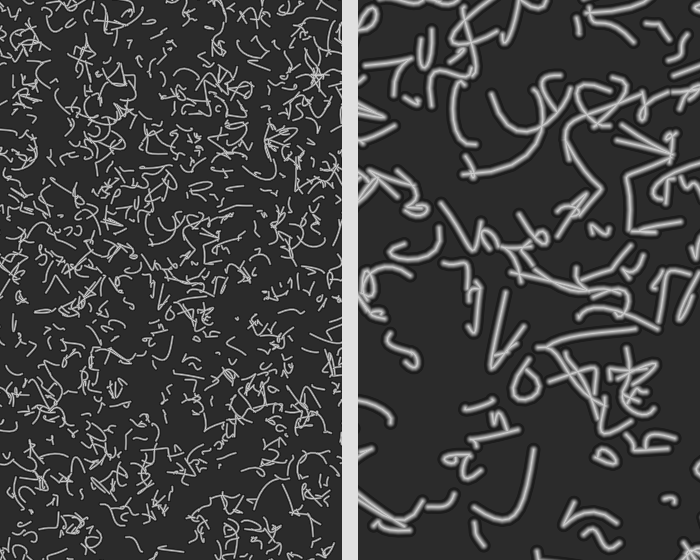
Left, the full canvas; right, a detail of the centre.
Write a Shadertoy shader that draws this pattern.

```glsl
// Thin pale squiggles scattered over a charcoal ground. Each grid cell holds a
// random number of cubic Bezier strokes with random control points; the nearest
// stroke distance gives a soft line with a slightly darker rim beside it.

#define CELL        0.049    // grid pitch, in canvas heights
#define SLOTS       6        // most strokes in one cell
#define SPARSE      0.30     // chance of a filled slot in the emptiest cells
#define DENSE       0.80     // the same in the fullest cells
#define SIZE_MIN    0.0115   // radius of the smallest stroke
#define SIZE_MAX    0.0440   // radius of the largest stroke
#define HALF_WIDTH  0.00254  // half width of a line with its soft edge
#define SEGMENTS    10       // straight pieces per curve
#define GROUND      0.168
#define INK         0.81
#define RIM_DEPTH   0.06

// Integer hash: three random values in 0..1
vec3 hash3(ivec2 cell, int id) {
    uvec3 v = uvec3(ivec3(cell + 512, id));
    v = v * 1664525u + 1013904223u;
    v.x += v.y * v.z; v.y += v.z * v.x; v.z += v.x * v.y;
    v ^= v >> 16u;
    v.x += v.y * v.z; v.y += v.z * v.x; v.z += v.x * v.y;
    return vec3(v >> 8u) / 16777216.0;
}

// Random point, evenly spread in the unit disc
vec2 discPoint(ivec2 cell, int id) {
    vec3 h = hash3(cell, id);
    float angle = 6.28319 * h.x;
    return sqrt(h.y) * vec2(cos(angle), sin(angle));
}

float segmentDistance(vec2 p, vec2 a, vec2 b) {
    vec2 ab = b - a;
    float t = clamp(dot(p - a, ab) / max(dot(ab, ab), 1e-9), 0.0, 1.0);
    return length(p - a - ab * t);
}

vec2 bezier(vec2 a, vec2 b, vec2 c, vec2 d, float t) {
    float s = 1.0 - t;
    return s * s * s * a + 3.0 * s * t * (s * b + t * c) + t * t * t * d;
}

float curveDistance(vec2 p, vec2 a, vec2 b, vec2 c, vec2 d) {
    float nearest = 1.0;
    vec2 last = a;
    for (int i = 1; i <= SEGMENTS; i++) {
        vec2 next = bezier(a, b, c, d, float(i) / float(SEGMENTS));
        nearest = min(nearest, segmentDistance(p, last, next));
        last = next;
    }
    return nearest;
}

// Distance to the nearest stroke rooted in one cell
float cellDistance(vec2 p, ivec2 cell, float margin) {
    float nearest = 1.0;
    float density = mix(SPARSE, DENSE, hash3(cell, 999).x);
    for (int i = 0; i < SLOTS; i++) {
        int id = i * 8;
        vec3 place = hash3(cell, id);
        if (place.z > density) continue;
        vec2 q = p - (vec2(cell) + place.xy) * CELL;
        float size = mix(SIZE_MIN, SIZE_MAX, pow(hash3(cell, id + 1).x, 1.2));
        if (length(q) > size + margin) continue;
        nearest = min(nearest, curveDistance(q,
            size * discPoint(cell, id + 2), size * discPoint(cell, id + 3),
            size * discPoint(cell, id + 4), size * discPoint(cell, id + 5)));
    }
    return nearest;
}

void mainImage(out vec4 fragColor, in vec2 fragCoord) {
    vec2 p = fragCoord / iResolution.y;
    float halfWidth = max(HALF_WIDTH, 1.0 / iResolution.y);
    ivec2 home = ivec2(floor(p / CELL));

    // Strokes can reach one cell beyond their own
    float nearest = 1.0;
    for (int y = -1; y <= 1; y++)
        for (int x = -1; x <= 1; x++)
            nearest = min(nearest, cellDistance(p, home + ivec2(x, y), 2.0 * halfWidth));

    // Soft line profile and its dark rim
    float d = nearest / halfWidth;
    float line = clamp(1.0 - d, 0.0, 1.0);
    float rim = smoothstep(1.0, 1.2, d) * (1.0 - smoothstep(1.5, 1.75, d));
    float shade = mix(GROUND, INK, line) - RIM_DEPTH * rim;
    fragColor = vec4(vec3(shade), 1.0);
}
```
